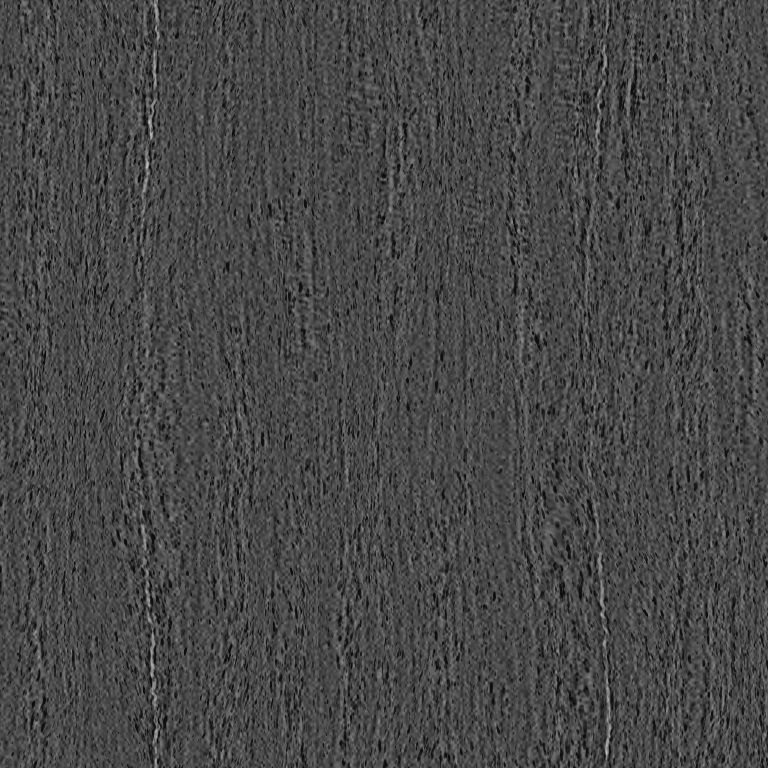
Give the GLSL for this texture, as a three.js fragment shader.

```glsl
// Charcoal wood: vertical grain with slanted dark pores, ray flecks and pale seams.
varying vec2 vUv;

const float TAU = 6.2831853;
const float BASE_GRAY = 0.284;
const vec2 ACROSS = vec2(1.0, 0.0);
const vec2 ALONG = vec2(0.0, 1.0);

float hash(vec2 p) {
  return fract(sin(dot(p, vec2(127.1, 311.7))) * 43758.5453);
}

float noise(vec2 p) {
  vec2 i = floor(p);
  vec2 f = fract(p);
  f = f * f * (3.0 - 2.0 * f);
  float low = mix(hash(i), hash(i + ACROSS), f.x);
  float high = mix(hash(i + ALONG), hash(i + ACROSS + ALONG), f.x);
  return mix(low, high, f.y);
}

// Noise centred on zero, with cells given as counts across the canvas.
float grain(vec2 p, vec2 cells, float seed) {
  return noise(p * cells + seed) - 0.5;
}

// Difference of neighbouring cells: crisp detail without broad shading.
float crispGrain(vec2 p, vec2 cells, vec2 direction, float seed) {
  return noise(p * cells + seed) - noise(p * cells + seed + direction);
}

// Sideways drift that makes the fibres wander.
vec2 bendFibres(vec2 p) {
  float broad = grain(p, vec2(8.0, 3.0), 3.7);
  float small = grain(p, vec2(28.0, 9.0), 15.2);
  return p + vec2(0.036 * broad + 0.011 * small, 0.0);
}

// Scattered slanted slits: x is the dark core, y the pale rim.
vec2 pores(vec2 p, vec2 cells, float density, float stretch, float slant, float ragged, float seed) {
  vec2 result = vec2(0.0);
  float column = floor(p.x * cells.x);
  for (int i = -1; i <= 1; i++) {
    float c = column + float(i);
    float shift = hash(vec2(c, seed));
    float row = floor(p.y * cells.y + shift);
    for (int j = -1; j <= 1; j++) {
      vec2 id = vec2(c, row + float(j));
      vec2 key = id + seed;
      float present = step(hash(key + 5.3), density);
      vec2 jitter = 0.1 + 0.8 * vec2(hash(key + 11.1), hash(key + 23.9));
      vec2 center = (id + jitter - vec2(0.0, shift)) / cells;
      float size = mix(0.55, 1.25, hash(key + 37.4));
      vec2 radius = vec2(0.24, 0.34 * stretch) * size / cells;
      vec2 offset = p - center;
      offset.x -= (slant + 0.2 * hash(key + 51.7) - 0.1) * offset.y;
      float d = length(offset / radius) + ragged;
      float depth = mix(0.45, 1.0, hash(key + 63.2));
      float core = 1.0 - smoothstep(0.45, 1.2, d);
      float rim = smoothstep(0.9, 1.4, d) * (1.0 - smoothstep(1.4, 2.1, d));
      result = max(result, present * depth * vec2(core, rim));
    }
  }
  return result;
}

// Soft vertical line around a given centre.
float line(float x, float center, float halfWidth) {
  return 1.0 - smoothstep(0.3 * halfWidth, halfWidth, abs(x - center));
}

// Line flanked by the opposite tone, so that it stands out without a glow.
float etchedLine(float x, float center, float halfWidth) {
  return line(x, center, halfWidth) - 0.35 * line(x, center, 3.0 * halfWidth);
}

// Broken bright seam that swings once over the height, strongest at the ends.
float paleSeam(vec2 p, float center, float phase, float seed) {
  float swing = cos(TAU * (p.y - phase));
  float wobble = 0.005 * grain(p, vec2(1.0, 40.0), seed) + 0.004 * grain(p, vec2(1.0, 130.0), seed);
  float path = center + 0.014 * swing + wobble;
  float broken = smoothstep(0.15, 0.6, noise(p * vec2(330.0, 130.0) + seed));
  float strength = mix(0.35, 1.0, smoothstep(-0.6, 0.5, swing));
  float strands = etchedLine(p.x, path, 0.0037) + 0.4 * etchedLine(p.x, path + 0.007, 0.0028);
  return strands * broken * strength;
}

// Fine crosswise ticks, confined to narrow tall patches.
float rayFlecks(vec2 p) {
  float patches = smoothstep(0.68, 0.88, noise(p * vec2(46.0, 7.0) + 61.0));
  float upper = smoothstep(0.35, 0.55, p.y);
  vec2 tilted = p + vec2(0.0, 0.15 * p.x);
  return patches * upper * crispGrain(tilted, vec2(120.0, 240.0), ALONG, 8.0);
}

void main() {
  vec2 fibre = bendFibres(vUv);

  // Narrow tall bands alternate between calm and heavily pored wood.
  float band = noise(fibre * vec2(36.0, 1.3) + 19.0);
  float patchiness = noise(fibre * vec2(50.0, 7.0) + 42.0);
  float calm = line(vUv.x, 0.418, 0.03);
  float activity = smoothstep(0.22, 0.75, 0.6 * band + 0.4 * patchiness);
  activity *= 1.0 - 0.8 * calm;
  float stretch = mix(0.6, 1.6, noise(fibre * vec2(30.0, 3.0) + 77.0));
  float slant = 0.7 * grain(fibre, vec2(13.0, 4.0), 33.0);
  float ragged = 1.1 * grain(fibre, vec2(310.0, 190.0), 66.0);

  // Fine surface texture, from round grit to long streaks.
  float gray = BASE_GRAY + 0.016 * activity;
  gray += mix(0.13, 0.16, activity) * crispGrain(fibre, vec2(350.0, 270.0), ACROSS, 1.0);
  gray += 0.07 * crispGrain(fibre, vec2(290.0, 210.0), ALONG, 88.0);
  gray += mix(0.06, 0.17, activity) * crispGrain(fibre, vec2(230.0, 52.0), ACROSS, 29.0);
  gray += 0.05 * crispGrain(fibre, vec2(190.0, 7.0), ACROSS, 53.0);
  gray += 0.13 * rayFlecks(fibre);

  // Thin dark splits between fibres.
  float split = crispGrain(fibre, vec2(210.0, 34.0), ACROSS, 44.0);
  gray -= mix(0.03, 0.12, activity) * (smoothstep(0.2, 0.5, split) - 0.1);

  // Large and small pores, each with its pale rim.
  vec2 large = pores(fibre, vec2(138.0, 52.0), mix(0.06, 0.85, activity), stretch, slant, ragged, 7.0);
  vec2 small = pores(fibre, vec2(215.0, 100.0), mix(0.3, 0.45, activity), stretch, slant, ragged, 91.0);
  float core = max(large.x, 0.8 * small.x);
  float rim = max(large.y, 0.7 * small.y) * (1.0 - core);
  gray += 0.05 * rim - 0.22 * core;

  // Long seams, dark and pale.
  gray -= 0.08 * etchedLine(vUv.x, 0.412 + 0.004 * sin(TAU * vUv.y), 0.003);
  gray -= 0.08 * etchedLine(vUv.x, 0.6 + 0.006 * sin(4.0 * vUv.y), 0.003);
  gray += 0.42 * paleSeam(vUv, 0.19, 0.0, 13.0);
  gray += 0.38 * paleSeam(vUv, 0.777, 0.05, 31.0);

  gl_FragColor = vec4(vec3(clamp(gray, 0.06, 0.75)), 1.0);
}
```
